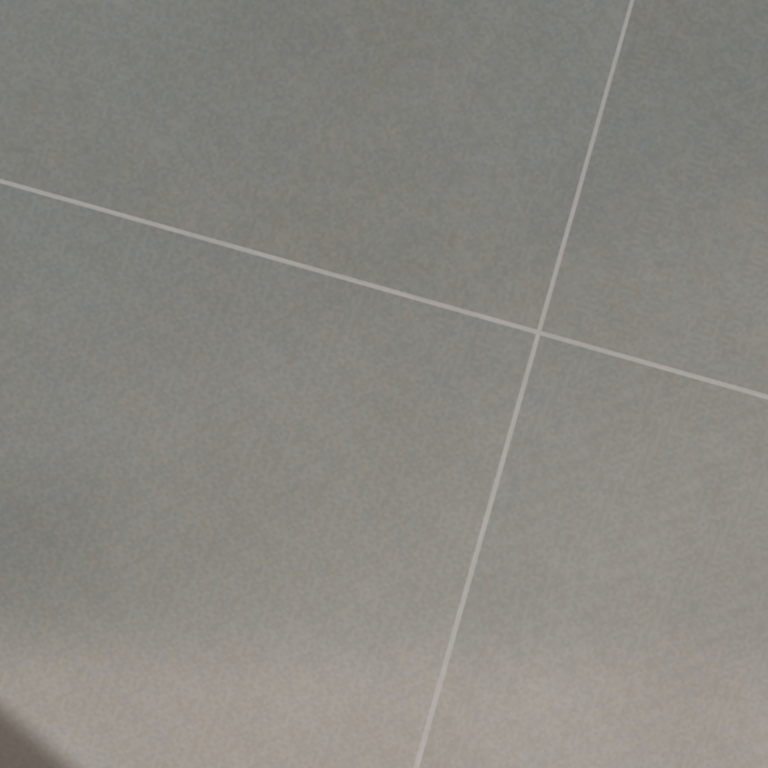
This texture is drawn by a WebGL 1 fragment shader. Its source:

```glsl
precision highp float;

uniform vec2 u_resolution;

float hash(vec2 p) {
  return fract(sin(dot(p, vec2(127.1, 311.7))) * 43758.5453);
}

float noise(vec2 p) {
  vec2 i = floor(p);
  vec2 f = fract(p);
  f = f * f * (3.0 - 2.0 * f);
  return mix(mix(hash(i), hash(i + vec2(1.0, 0.0)), f.x),
             mix(hash(i + vec2(0.0, 1.0)), hash(i + vec2(1.0, 1.0)), f.x), f.y);
}

float fbm(vec2 p) {
  float sum = 0.0;
  float amplitude = 0.5;
  for (int i = 0; i < 4; i++) {
    sum += amplitude * (noise(p) - 0.5);
    p = mat2(0.8, 0.6, -0.6, 0.8) * p * 2.1 + 7.3;
    amplitude *= 0.5;
  }
  return sum;
}

// Soft light growing toward the lower right, with a brighter band at the bottom
vec3 floorLight(vec2 uv) {
  float slope = uv.y - 0.2 * (uv.x - 0.5);
  float light = 0.72 * (1.0 - smoothstep(0.05, 0.88, slope));
  light += 0.30 * (1.0 - smoothstep(0.10, 0.23, uv.y + 0.03 * uv.x));
  vec2 shadow = (uv - vec2(-0.04, 0.29)) / vec2(0.28, 0.13);
  light -= 0.42 * exp(-dot(shadow, shadow));
  return mix(vec3(0.485, 0.487, 0.467), vec3(0.625, 0.602, 0.572), light);
}

void main() {
  vec2 uv = gl_FragCoord.xy / u_resolution;
  float pixel = 1.0 / min(u_resolution.x, u_resolution.y);

  // Tilted square grid of large tiles, one joint crossing in view
  float angle = 0.2744;
  vec2 offset = uv - vec2(0.7015, 0.567);
  vec2 grid = vec2(dot(offset, vec2(cos(angle), -sin(angle))),
                   dot(offset, vec2(sin(angle), cos(angle))));
  vec2 tile = floor(grid);
  vec2 jointDistance = abs(fract(grid + 0.5) - 0.5);

  // Cement mottling and fine grain, shifted from tile to tile
  vec3 color = floorLight(uv);
  vec2 surface = grid + tile * 5.7;
  color += 0.035 * fbm(surface * 6.0 + 20.0);
  color += 0.022 * fbm(surface * 45.0 + 50.0);
  color += 0.008 * (hash(tile + 3.0) - 0.5);
  float grain = noise(surface * 230.0 + 400.0) - 0.5;
  color += 0.036 * grain;
  color += vec3(0.012, 0.0, -0.012) * (noise(surface * 110.0 + 90.0) - 0.5);
  color += vec3(0.012, 0.0, -0.012) * fbm(surface * 4.0 + 11.0);

  // Pale thin joints, slightly wider toward the bottom
  float halfWidth = mix(0.0036, 0.0026, uv.y);
  float softness = max(0.0016, 0.8 * pixel);
  float joint = 1.0 - smoothstep(halfWidth - softness, halfWidth + softness,
                                 min(jointDistance.x, jointDistance.y));
  vec3 grout = mix(vec3(0.70, 0.68, 0.66), vec3(0.64, 0.63, 0.615), uv.y);
  grout += 0.05 * fbm(surface * 30.0) + 0.015 * grain;
  color = mix(color, grout, 0.88 * joint);

  // Brown shadow cutting the lower left corner
  float corner = 1.0 - smoothstep(-0.035, 0.022, uv.y + 0.85 * uv.x - 0.085);
  color = mix(color, vec3(0.39, 0.36, 0.33) + 0.02 * grain, 0.9 * corner);

  gl_FragColor = vec4(color, 1.0);
}
```
